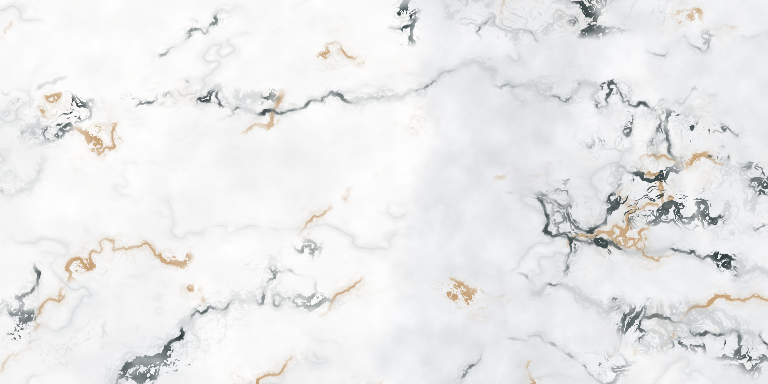
This texture is drawn by a Shadertoy shader. Its source:

```glsl
// White marble slab: slate veins, crinkled dark networks, ochre traces and cool clouds.

#define WHITE      vec3(0.985, 0.982, 0.980)
#define COOL       vec3(0.900, 0.908, 0.922)
#define SLATE      vec3(0.250, 0.295, 0.300)
#define MIST       vec3(0.660, 0.685, 0.695)
#define OCHRE      vec3(0.740, 0.560, 0.360)
#define CREAM      vec3(0.880, 0.840, 0.780)
#define VEIN_WIDTH 0.0034
#define NET_WIDTH  0.0042
#define NET_SCALE  6.0
#define BED_COUNT  3.4

// Field numbers for veinDistance
const int BEDDING = 0, NETWORK = 1, TRACE = 2, HAIRLINE = 3;

// Soft regions where the dark network gathers: centre xy, radius zw
const vec4 CLUSTERS[7] = vec4[7](
    vec4(1.86, 0.57, 0.20, 0.20), vec4(1.54, 0.37, 0.13, 0.17),
    vec4(1.45, 0.97, 0.22, 0.09), vec4(0.10, 0.70, 0.13, 0.08),
    vec4(0.52, 0.74, 0.24, 0.04), vec4(1.05, 0.96, 0.06, 0.07),
    vec4(1.75, 0.13, 0.22, 0.10));

float hash(vec2 p) {
    vec3 q = fract(p.xyx * 0.1031);
    q += dot(q, q.yzx + 33.33);
    return fract((q.x + q.y) * q.z);
}

float noise(vec2 p) {
    vec2 i = floor(p), f = fract(p);
    f = f * f * f * (f * (f * 6.0 - 15.0) + 10.0);
    vec2 k = vec2(0.0, 1.0);
    return mix(mix(hash(i), hash(i + k.yx), f.x),
               mix(hash(i + k.xy), hash(i + k.yy), f.x), f.y);
}

// Fractal noise centred on zero
float fbm(vec2 p) {
    float sum = 0.0, amp = 0.5;
    p += 40.0;
    for (int i = 0; i < 5; i++) {
        sum += amp * (noise(p) - 0.5);
        p = mat2(1.6, 1.2, -1.2, 1.6) * p + 17.3;
        amp *= 0.5;
    }
    return sum;
}

// Height fields whose half-integer contours become veins
float field(vec2 p, int kind) {
    if (kind == BEDDING) {
        float arch = 0.12 * cos(3.0 * (p.x - 1.0));
        return BED_COUNT * (p.y - arch) + 2.2 * fbm(p * 2.2) + 0.55 * fbm(p * 13.0 + 5.0);
    }
    if (kind == NETWORK) {
        vec2 warp = vec2(fbm(p * 9.0 + 3.0), fbm(p * 9.0 + 29.0));
        return 3.6 * fbm((p + 0.2 * warp) * NET_SCALE + 11.0) + 0.5;
    }
    if (kind == TRACE)
        return 3.0 * (p.y - 0.38 * p.x) + 1.8 * fbm(p * 3.0 + 61.0) + 0.4 * fbm(p * 16.0);
    return 3.0 * fbm(p * vec2(2.6, 3.6) + 83.0) + 0.5;
}

// Approximate distance to the nearest contour, in canvas heights
float veinDistance(vec2 p, int kind) {
    vec2 e = vec2(0.002, 0.0);
    float v = field(p, kind);
    vec2 grad = vec2(field(p + e, kind) - v, field(p + e.yx, kind) - v) / e.x;
    return abs(fract(v) - 0.5) / max(length(grad), 1.5);
}

float stroke(float d, float width, float aa) {
    return clamp((width - d) / aa + 0.5, 0.0, 1.0) * smoothstep(0.0, aa, width);
}

float halo(float d, float radius) {
    return exp(-d * d / (radius * radius));
}

float blob(vec2 p, vec2 centre, vec2 radius) {
    vec2 q = (p - centre) / radius;
    return exp(-dot(q, q));
}

void mainImage(out vec4 fragColor, in vec2 fragCoord) {
    vec2 p = fragCoord / iResolution.y;
    float aa = max(1.5 / iResolution.y, 0.003);
    float cloud = fbm(p * 3.0 + 47.0), grain = fbm(p * 17.0 + 7.0);
    float patchy = fbm(p * vec2(4.0, 6.0) + 19.0);

    // Clouded ground, cooler on the right
    float cool = smoothstep(0.92, 1.08, p.x + 0.4 * cloud);
    vec3 col = mix(WHITE, COOL, clamp(0.12 + 0.62 * cool + 1.5 * cloud, 0.0, 1.0));
    col += (0.05 + 0.05 * cool) * grain;

    // Faint hairlines
    float d = veinDistance(p, HAIRLINE);
    float show = smoothstep(-0.06, 0.16, fbm(p * 5.0 + 71.0));
    col = mix(col, MIST, show * (0.32 * stroke(d, 0.002, aa) + 0.16 * halo(d, 0.014)));

    // Ochre traces with cream edges
    d = veinDistance(p, TRACE);
    show = smoothstep(0.03, 0.17, fbm(p * vec2(4.5, 5.5) + 97.0));
    col = mix(col, CREAM, 0.55 * show * halo(d, 0.016));
    col = mix(col, OCHRE, 0.75 * show * stroke(d, 0.003 + 0.02 * max(grain, 0.0), aa));

    // Long bedding veins, swelling into slate lenses at the lower left
    d = veinDistance(p, BEDDING);
    float lens = blob(p, vec2(0.45, 0.08), vec2(0.5, 0.12));
    show = smoothstep(-0.05, 0.13, fbm(p * vec2(2.6, 4.0) + 31.0) + 0.12 * lens);
    float width = VEIN_WIDTH * (0.7 + 4.0 * grain) + 0.06 * lens * max(patchy + 0.06, 0.0);
    col = mix(col, MIST, 0.38 * show * halo(d, 0.011 + 0.014 * lens));
    col = mix(col, SLATE, show * (0.62 + 1.5 * grain) * stroke(d, width, aa));

    // Crinkled dark networks inside their clusters
    float cluster = 0.0;
    for (int i = 0; i < 7; i++)
        cluster += blob(p, CLUSTERS[i].xy, CLUSTERS[i].zw);
    show = smoothstep(0.3, 0.75, min(cluster, 1.0) + 2.2 * patchy);
    show *= smoothstep(0.05, 0.3, cluster);
    d = veinDistance(p, NETWORK);
    width = NET_WIDTH * clamp(0.75 + 6.0 * fbm(p * 11.0 + 53.0), 0.0, 2.2);
    col = mix(col, CREAM, 0.3 * show * smoothstep(0.0, 0.2, cloud + grain));
    col = mix(col, MIST, 0.42 * show * halo(d, 0.011));
    col = mix(col, SLATE, show * clamp(0.82 + 1.5 * grain, 0.0, 1.0) * stroke(d, width, aa));

    // Milky healed fracture slanting down the right side
    float across = dot(p, vec2(0.92, 0.39)) - 1.835 + 0.12 * cloud;
    float milk = halo(across, 0.016) * smoothstep(-0.12, 0.1, patchy);
    col = mix(col, WHITE, 0.65 * milk * smoothstep(0.2, 0.35, p.y));

    fragColor = vec4(clamp(col, 0.0, 1.0), 1.0);
}
```
